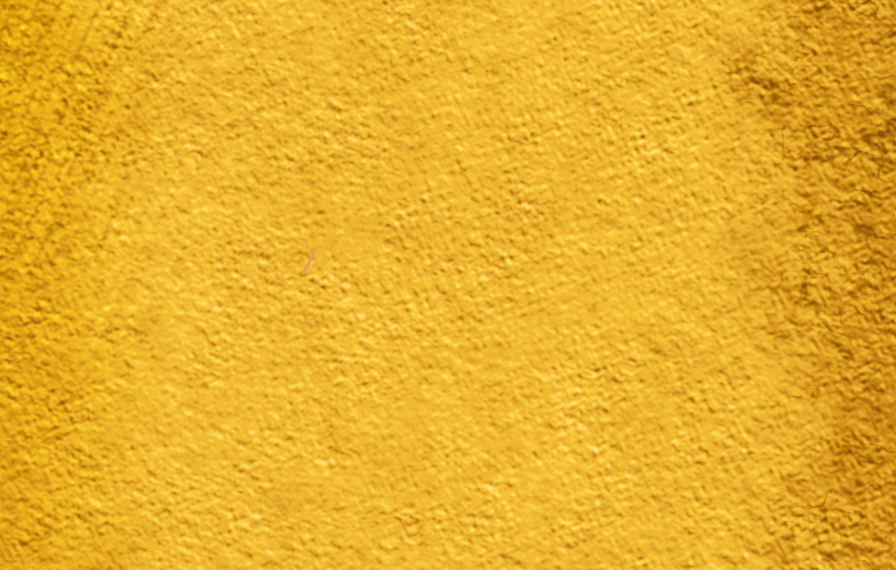
A WebGL 2 fragment shader for this texture:

```glsl
#version 300 es
precision highp float;
// Rough golden plaster: fine lit grain, trowel strokes, pits and a cracked dark edge.

uniform vec2 u_resolution;
out vec4 fragColor;

// Lengths and frequencies are relative to the canvas height.
const float GRAIN_FREQ = 88.0;
const float FINE_FREQ = 152.0;
const float GRAIN_GAIN = 2.7;
const float GRAIN_STEP = 0.005;
const vec2 LIGHT_DIR = vec2(0.3, 0.954);
const vec2 STROKE_DIR = vec2(0.45, 0.893);
const float STROKE_GAIN = 2.3;
const float COMB_GAIN = 0.9;
const float SIDE_STEP = 0.005;
const float PIT_FREQ = 52.0;
const float PIT_SHARE = 0.2;
const float CRACK_FREQ = 34.0;
const float BASE_TONE = 0.42;
const float LEFT_SHADE = 1.3;
const float RIGHT_SHADE = 1.8;
const vec3 CHIP_COLOR = vec3(0.87, 0.61, 0.38);

// Paint colours from deep shadow to highlight, with the tone of each.
const int STOPS = 8;
const vec3 PAINT[STOPS] = vec3[STOPS](
    vec3(0.54, 0.32, 0.02), vec3(0.71, 0.46, 0.04),
    vec3(0.81, 0.56, 0.09), vec3(0.87, 0.64, 0.14),
    vec3(0.92, 0.70, 0.19), vec3(0.95, 0.74, 0.19),
    vec3(0.98, 0.80, 0.27), vec3(1.00, 0.89, 0.46));
const float TONE[STOPS] = float[STOPS](
    -3.4, -2.17, -1.34, -0.64, 0.02, 0.72, 1.55, 2.9);

float hash(vec2 p) {
    return fract(sin(dot(p, vec2(127.1, 311.7))) * 43758.5453);
}

float noise(vec2 p) {
    vec2 i = floor(p), f = fract(p);
    f = f * f * (3.0 - 2.0 * f);
    return mix(mix(hash(i), hash(i + vec2(1, 0)), f.x),
               mix(hash(i + vec2(0, 1)), hash(i + vec2(1, 1)), f.x), f.y);
}

vec2 turn(vec2 p, float angle) {
    float c = cos(angle), s = sin(angle);
    return vec2(c * p.x - s * p.y, s * p.x + c * p.y);
}

float fbm(vec2 p) {
    float sum = 0.0, amp = 0.53;
    for (int i = 0; i < 4; i++) {
        sum += amp * noise(p);
        p = 2.0 * turn(p, 0.64) + 7.3;
        amp *= 0.5;
    }
    return sum;
}

// Grain height from layers turned off the pixel axes.
float grainHeight(vec2 p) {
    return noise(turn(p, 0.5) * GRAIN_FREQ) + 0.7 * noise(turn(p, 1.1) * FINE_FREQ + 31.0);
}

// Ridges of two widths, long in y.
float ridges(vec2 q) {
    return noise(vec2(q.x * 48.0, q.y * 6.0)) + 0.6 * noise(vec2(q.x * 105.0, q.y * 13.0) + 19.0);
}

// Side-lit slope of the ridges.
float ridgeSlope(vec2 q) {
    return ridges(q) - ridges(q - vec2(SIDE_STEP, 0.0));
}

// Small round holes on a jittered grid.
float pits(vec2 p) {
    vec2 cell = floor(p * PIT_FREQ);
    vec2 center = 0.35 + 0.3 * vec2(hash(cell + 3.1), hash(cell + 8.7));
    float radius = mix(0.18, 0.35, hash(cell + 5.9));
    float d = length(fract(p * PIT_FREQ) - center);
    return step(hash(cell), PIT_SHARE) * (1.0 - smoothstep(radius * 0.3, radius, d));
}

// Short broken lines along the mid level of warped noise.
float cracks(vec2 p) {
    vec2 warp = vec2(fbm(p * 28.0), fbm(p * 28.0 + 17.0)) - 0.5;
    float level = noise(turn(p + 0.045 * warp, 0.35) * CRACK_FREQ * vec2(0.7, 1.3));
    return (1.0 - smoothstep(0.02, 0.16, abs(level - 0.5))) * smoothstep(0.3, 0.6, noise(p * 19.0));
}

float segmentDistance(vec2 p, vec2 a, vec2 b) {
    vec2 ab = b - a;
    return length(p - a - ab * clamp(dot(p - a, ab) / dot(ab, ab), 0.0, 1.0));
}

vec3 paintColor(float tone) {
    vec3 color = PAINT[0];
    for (int i = 1; i < STOPS; i++)
        color = mix(color, PAINT[i], clamp((tone - TONE[i - 1]) / (TONE[i] - TONE[i - 1]), 0.0, 1.0));
    return color;
}

void main() {
    vec2 uv = gl_FragCoord.xy / u_resolution;
    vec2 p = gl_FragCoord.xy / u_resolution.y;

    // Broad light with ragged dark sides
    float cloud = fbm(p * 6.0) - 0.5;
    float left = (1.0 - smoothstep(0.0, 0.23, uv.x + 0.1 * cloud)) * mix(0.5, 1.0, uv.y);
    float right = smoothstep(0.78, 0.99, uv.x + 0.24 * cloud);
    float tone = BASE_TONE - LEFT_SHADE * left - RIGHT_SHADE * right;
    tone += 0.8 * cloud + 0.8 * (noise(turn(p, 0.8) * 30.0) - 0.5);

    // Lit grain
    float slope = grainHeight(p) - grainHeight(p + LIGHT_DIR * GRAIN_STEP);
    tone += GRAIN_GAIN * slope * mix(0.7, 1.3, noise(p * 14.0));
    tone += 0.8 * (noise(turn(p, 0.3) * 120.0 + 71.0) - 0.5);

    // Slanted strokes top left, upright combing below
    vec2 bent = p + vec2(0.035 * noise(p * 4.0), 0.0);
    vec2 strokePos = vec2(dot(bent, vec2(STROKE_DIR.y, -STROKE_DIR.x)), dot(bent, STROKE_DIR));
    float strokeMask = (1.0 - smoothstep(0.12, 0.5, p.x)) * smoothstep(0.2, 0.7, p.y);
    float combMask = (1.0 - smoothstep(0.1, 0.6, p.y)) * smoothstep(0.3, 0.65, noise(p * 5.0 + 3.0));
    tone += STROKE_GAIN * ridgeSlope(strokePos) * strokeMask + COMB_GAIN * ridgeSlope(p + 5.0) * combMask;

    // Pits and cracks
    tone -= 0.9 * pits(p) * smoothstep(0.25, 0.7, uv.y) * smoothstep(0.12, 0.4, uv.x);
    tone -= 1.1 * cracks(p) * smoothstep(0.78, 0.92, uv.x + 0.15 * cloud);

    // Paint, purer yellow on the left, and one chipped sliver
    vec3 color = paintColor(tone);
    color.b *= 1.0 - 0.6 * left;
    float chip = segmentDistance(p, vec2(0.533, 0.522), vec2(0.552, 0.56));
    color = mix(color, CHIP_COLOR, 0.8 * (1.0 - smoothstep(0.001, 0.005, chip)));
    fragColor = vec4(color, 1.0);
}
```
